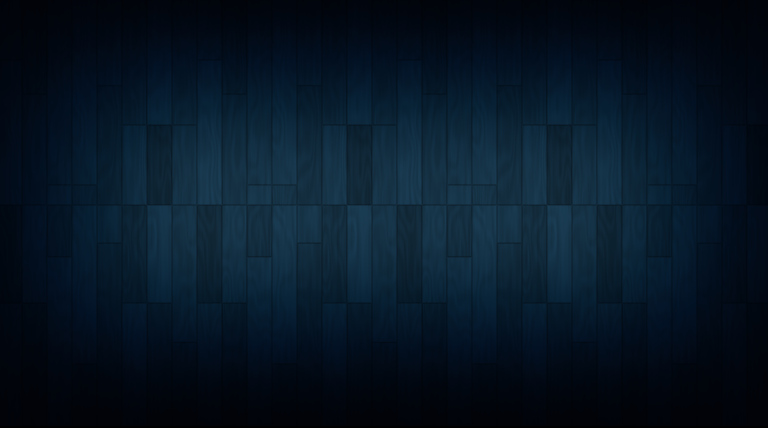
This texture is drawn by a WebGL 2 fragment shader. Its source:

```glsl
#version 300 es
precision highp float;
// Dark blue vertical wood planks lit by a soft horizontal glow.

#define PLANK_WIDTH 0.03255
#define PLANK_PHASE 0.1914
#define PLANKS_PER_TILE 8.0
#define SEAM_HEIGHT 0.521
#define GLOW_HEIGHT 0.525
#define TONE_CONTRAST 0.17
#define GRAIN_CONTRAST 0.17
#define GAP_WIDTH 0.0012
#define GAP_DARKNESS 0.26

uniform vec2 u_resolution;
out vec4 fragColor;

// Tone of each plank in a tile, and the height of its outer joint
const float UPPER_TONE[8] = float[8](-1.0, 0.2, 0.7, -0.1, 0.6, 0.1, -0.3, 0.5);
const float LOWER_TONE[8] = float[8](0.8, 0.2, -0.9, 0.4, -0.4, 0.7, 0.3, -0.5);
const float UPPER_JOINT[8] = float[8](0.708, 0.708, 0.86, 0.78, 0.568, 0.568, 0.80, 0.708);
const float LOWER_JOINT[8] = float[8](0.292, 0.20, 0.292, 0.292, 0.40, 0.15, 0.432, 0.292);

float hash(vec2 p) {
  return fract(sin(dot(p, vec2(127.1, 311.7))) * 43758.5453);
}

float noise(vec2 p) {
  vec2 cell = floor(p);
  vec2 f = fract(p);
  f = f * f * (3.0 - 2.0 * f);
  float low = mix(hash(cell), hash(cell + vec2(1.0, 0.0)), f.x);
  float high = mix(hash(cell + vec2(0.0, 1.0)), hash(cell + 1.0), f.x);
  return mix(low, high, f.y);
}

// Fine vertical fibres plus wavy growth rings, centred on zero
float woodGrain(vec2 p, float seed) {
  vec2 q = p + seed * vec2(7.3, 3.1);
  float fibres = noise(q * vec2(190.0, 9.0)) + 0.6 * noise(q * vec2(330.0, 26.0)) - 0.8;
  float field = noise(q * vec2(24.0, 4.5)) + 0.3 * noise(q * vec2(60.0, 14.0));
  float rings = sin(field * 34.0);
  return 0.6 * fibres + 0.28 * rings;
}

// Antialiased dark line at a given distance
float gap(float dist, float width, float pixel) {
  return 1.0 - smoothstep(0.5 * width - 0.5 * pixel, 0.5 * width + pixel, abs(dist));
}

// Colour ramp from shadow to the brightest part of the glow
vec3 glowColor(float light) {
  const vec3 shadow = vec3(0.004, 0.012, 0.035);
  const vec3 navy = vec3(0.008, 0.06, 0.125);
  const vec3 steel = vec3(0.03, 0.122, 0.192);
  const vec3 haze = vec3(0.085, 0.197, 0.272);
  vec3 color = mix(shadow, navy, clamp(light * 3.0, 0.0, 1.0));
  color = mix(color, steel, clamp(light * 3.0 - 1.0, 0.0, 1.0));
  return mix(color, haze, clamp(light * 3.0 - 2.0, 0.0, 1.0));
}

void main() {
  vec2 uv = gl_FragCoord.xy / u_resolution;
  vec2 pixel = 1.0 / u_resolution;
  float aspect = u_resolution.x / u_resolution.y;

  // Plank layout: one row on each side of the central seam
  float column = (uv.x - PLANK_PHASE) / PLANK_WIDTH;
  float columnId = floor(column);
  int slot = int(mod(columnId, PLANKS_PER_TILE));
  bool upper = uv.y > SEAM_HEIGHT;
  float joint = upper ? UPPER_JOINT[slot] : LOWER_JOINT[slot];
  bool outer = upper ? uv.y > joint : uv.y < joint;
  float row = (upper ? 1.0 : 0.0) + (outer ? 2.0 : 0.0);
  float seed = hash(vec2(float(slot) + 1.0, row + 3.0));
  float tone = upper ? UPPER_TONE[slot] : LOWER_TONE[slot];
  if (outer) tone = 1.5 * seed - 0.75;

  // Wood surface, with grain repeating in every tile
  vec2 local = vec2((float(slot) + fract(column)) * PLANK_WIDTH * aspect, uv.y);
  float grain = woodGrain(local, seed * 9.0);
  float surface = 1.0 + TONE_CONTRAST * tone + GRAIN_CONTRAST * grain;

  // Gaps between planks, at joints and along the seam
  float side = (fract(column + 0.5) - 0.5) * PLANK_WIDTH;
  float sideGap = gap(side, GAP_WIDTH, pixel.x);
  float endWidth = GAP_WIDTH * aspect;
  float jointGap = gap(uv.y - joint, endWidth, pixel.y);
  float seamGap = gap(uv.y - SEAM_HEIGHT, endWidth, pixel.y);
  surface *= 1.0 - GAP_DARKNESS * max(sideGap, max(jointGap, seamGap));

  // Wide band of light, fading towards every border
  float fadeY = 1.0 - smoothstep(0.03, 0.53, abs(uv.y - GLOW_HEIGHT));
  float fadeX = smoothstep(-0.1, 0.28, min(uv.x, 1.0 - uv.x));
  vec3 color = glowColor(fadeY * fadeX) * surface;

  // Thin black strip along the lower border
  color *= smoothstep(0.003, 0.003 + 1.5 * pixel.y, uv.y);
  fragColor = vec4(color, 1.0);
}
```
